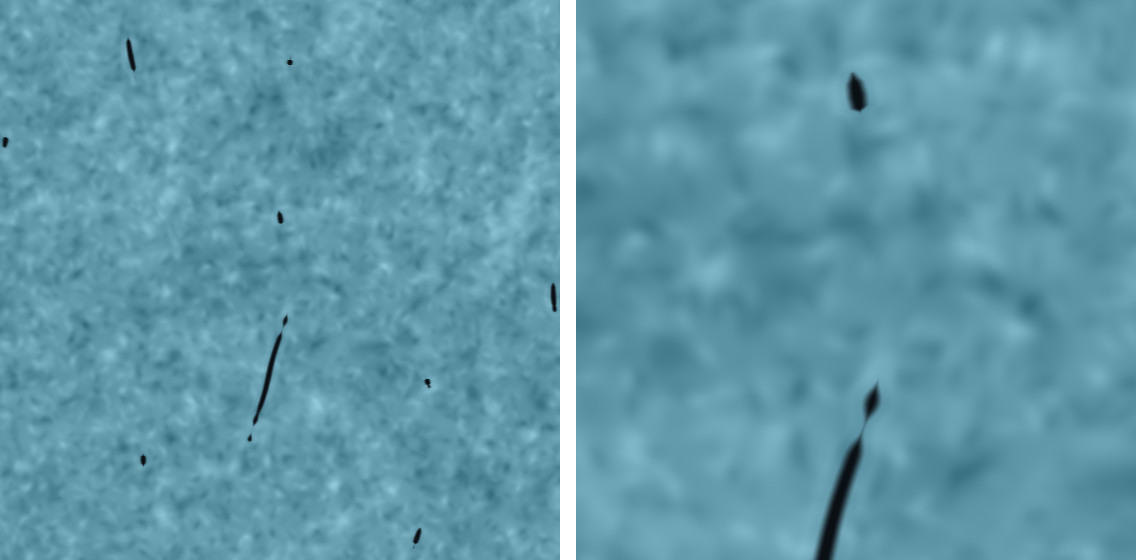
Left: the whole. Right: its middle third, enlarged.
Write a WebGL 2 fragment shader that draws this texture.

```glsl
#version 300 es
precision highp float;
// Mottled blue-green sheet with faint pale streaks and a few thin dark slits.
// The mottle is cellular noise: each cell scatters short soft fibres of random
// direction and sign. Streaks and slits are distance functions placed in loops.

#define BASE_COLOR vec3(0.375, 0.595, 0.665)
#define SLIT_COLOR vec3(0.04, 0.06, 0.08)
#define BROAD_CELLS 8.0
#define GRAIN_CELLS 25.0
#define FINE_CELLS 46.0
#define MOTTLE_GAIN vec3(0.018, 0.030, 0.024)
#define STREAK_GAIN 0.065
#define STREAK_WIDTH 0.024
#define SLIT_COUNT 9
#define SLIT_REACH 0.12
#define SLIT_WIDTH 0.0048
#define SLIT_BLUR 0.0032

uniform vec2 u_resolution;
out vec4 fragColor;

vec4 hash4(vec3 p) {
    vec4 q = fract(p.xyzx * vec4(0.1031, 0.1030, 0.0973, 0.1099));
    q += dot(q, q.wzxy + 33.33);
    return fract((q.xxyz + q.yzzw) * q.zywx);
}

// Sum of oriented soft fibres, two per cell, scaled to about unit deviation.
float fibreNoise(vec2 p, float seed) {
    vec2 cell = floor(p);
    float sum = 0.0;
    for (int k = 0; k < 18; k++) {
        vec2 id = cell + vec2(k % 3, (k / 3) % 3) - 1.0;
        vec4 rnd = hash4(vec3(id + 50.0, seed + float(k / 9) * 17.0));
        vec2 d = p - id - rnd.xy;
        float angle = rnd.z * 3.14159;
        vec2 axis = vec2(cos(angle), sin(angle));
        float along = dot(d, axis);
        float across = dot(d, vec2(-axis.y, axis.x));
        float fade = max(1.0 - dot(d, d), 0.0);
        float fibre = exp(-2.8 * along * along - 12.5 * across * across);
        sum += (rnd.w * 2.0 - 1.0) * fibre * fade * fade;
    }
    return sum * 2.8;
}

// Two pale, bending bands that fade out towards their ends.
float paleStreaks(vec2 p, float broad) {
    float sum = 0.0;
    for (int i = 0; i < 2; i++) {
        float side = float(i);
        float drop = 1.0 - p.y;
        float bend = mix(0.08, 0.27, side) * drop * drop;
        float center = mix(0.315, 0.96, side) - bend + 0.006 * sin(p.y * 19.0 + side);
        float x = (p.x - center) / STREAK_WIDTH;
        float low = mix(0.32, 0.16, side);
        float ends = smoothstep(low, low + 0.28, p.y);
        ends *= 1.0 - smoothstep(0.82, 1.0, p.y) * (1.0 - 0.6 * side);
        sum += exp(-x * x) * ends;
    }
    return sum * clamp(0.75 + 0.25 * broad, 0.2, 1.3);
}

// Distance to the nearest slit; long ones thin out and break near their tips.
float slitDistance(vec2 p) {
    float nearest = 1.0;
    for (int i = 0; i < SLIT_COUNT; i++) {
        float n = float(i);
        vec2 center = fract(vec2(0.48, 0.33) + n * vec2(0.7549, 0.5698));
        float reach = SLIT_REACH / (1.0 + 2.0 * n);
        float lean = 0.28 * cos(n * 2.2);
        vec2 axis = vec2(sin(lean), cos(lean));
        vec2 d = p - center;
        float along = dot(d, axis);
        float across = dot(d, vec2(axis.y, -axis.x));
        across += 0.0015 * sin(along * 45.0 + n);
        float tip = min(abs(along) / reach, 1.0);
        float gap = smoothstep(0.45, 0.8, tip) * (0.5 + 0.5 * sin(along * 170.0 + n));
        float width = SLIT_WIDTH * (1.0 - 0.3 * tip - 1.3 * gap);
        float past = max(abs(along) - reach, 0.0);
        nearest = min(nearest, length(vec2(across, past)) - width);
    }
    return nearest;
}

void main() {
    vec2 p = gl_FragCoord.xy / u_resolution.y;

    // Mottled ground
    float broad = fibreNoise(p * BROAD_CELLS, 3.0);
    float grain = fibreNoise(p * GRAIN_CELLS, 11.0);
    float fine = fibreNoise(p * FINE_CELLS, 23.0);
    float tone = dot(MOTTLE_GAIN, vec3(broad, grain, fine));
    tone += STREAK_GAIN * paleStreaks(p, broad);

    // Slits with a faint bright rim
    float d = slitDistance(p);
    float rim = (d - 0.009) / 0.004;
    tone += 0.025 * exp(-rim * rim);
    float blur = max(SLIT_BLUR, 0.75 / u_resolution.y);
    float slit = 1.0 - smoothstep(-blur, blur, d);

    vec3 color = mix(BASE_COLOR + tone, SLIT_COLOR, slit);
    fragColor = vec4(color, 1.0);
}
```
